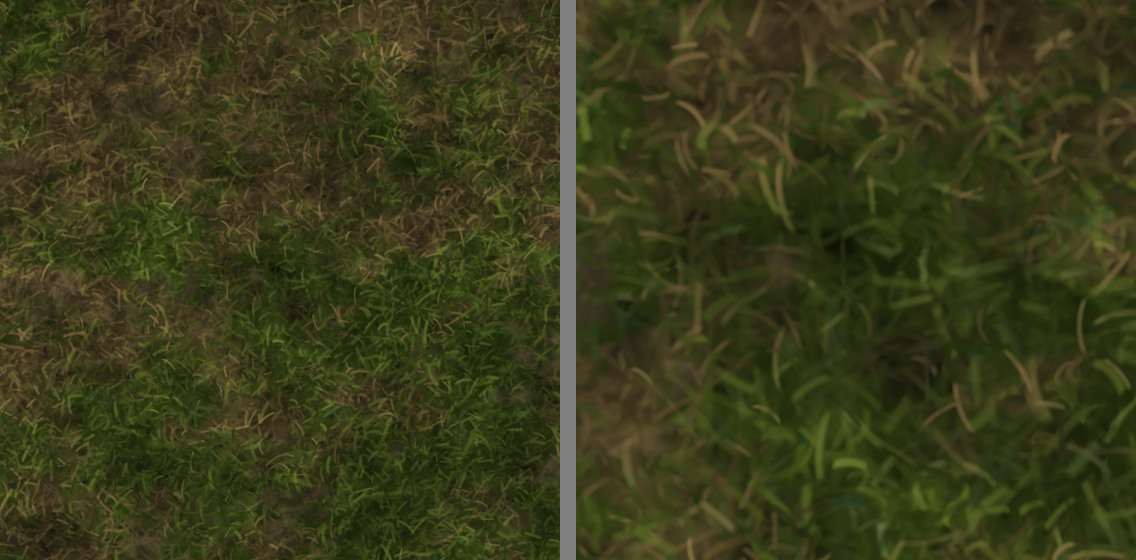
Left: the whole. Right: its middle third, enlarged.
Write a WebGL 1 fragment shader that draws this texture.

```glsl
precision highp float;
// Worn, shaded turf: short curved grass blades, green and dry, over dark soil.
// Soft cellular noise sets the dry and bare patches; layers of jittered cells
// each hold one tapered, bent blade.
uniform vec2 u_resolution;

float hash(vec2 p) {
  return fract(sin(dot(p, vec2(127.1, 311.7))) * 43758.55);
}

vec2 hash2(vec2 p) {
  return vec2(hash(p), hash(p + 57.3));
}

// Cellular noise: random cell values blended by closeness to their centres.
float softCells(vec2 p) {
  vec2 base = floor(p);
  float sum = 0.0;
  float total = 0.0;
  for (int j = -1; j <= 1; j++) {
    for (int i = -1; i <= 1; i++) {
      vec2 id = base + vec2(float(i), float(j));
      vec2 d = id + 0.15 + 0.7 * hash2(id) - p;
      float weight = exp(-4.0 * dot(d, d));
      sum += weight * hash(id + 19.7);
      total += weight;
    }
  }
  return sum / total;
}

float patches(vec2 p) {
  return 0.40 * softCells(p) + 0.33 * softCells(p * 2.3 + 7.0)
       + 0.27 * softCells(p * 5.1 + 13.0);
}

// Coverage of a bent blade centred on the origin, pointed at both ends.
float blade(vec2 d, float angle, float reach, float bend, float width) {
  float c = cos(angle);
  float s = sin(angle);
  vec2 q = vec2(c * d.x + s * d.y, c * d.y - s * d.x);
  float along = q.x / reach;
  float across = abs(q.y + bend * (along * along - 0.4));
  float taper = max(1.0 - along * along, 0.0);
  return smoothstep(width, 0.1 * width, across) * smoothstep(0.0, 0.6, taper);
}

vec3 bladeColor(float dry, float light, float cool) {
  vec3 green = mix(vec3(0.09, 0.135, 0.025), vec3(0.36, 0.41, 0.15), light);
  vec3 straw = mix(vec3(0.16, 0.13, 0.07), vec3(0.50, 0.41, 0.25), light);
  green += vec3(-0.02, 0.01, 0.06) * cool;
  return mix(green, straw, dry);
}

void main() {
  vec2 uv = gl_FragCoord.xy / u_resolution.y;

  // Broad patches, drier towards the upper left
  float dryness = patches(uv * vec2(5.0, 7.0) + 3.0) + 0.13 * (uv.y - uv.x);
  dryness = smoothstep(0.20, 0.78, dryness);
  float bare = smoothstep(0.58, 0.74, patches(uv * vec2(7.0, 9.0) + 31.0));
  float tufts = softCells(uv * 26.0 + 5.0);
  float shade = softCells(uv * 11.0 + 23.0);

  // Ground between the blades
  vec3 color = mix(vec3(0.14, 0.18, 0.045), vec3(0.23, 0.19, 0.115), dryness);
  color = mix(color, vec3(0.27, 0.22, 0.17), 0.8 * bare);
  color *= 0.55 + 0.8 * softCells(uv * 70.0);

  // Blades, from the shaded bottom layers up to the lit ones
  for (int layer = 0; layer < 12; layer++) {
    float n = float(layer);
    float height = n / 11.0;
    vec2 p = uv * (31.0 + mod(n * 7.0, 17.0)) + n * vec2(17.3, 9.1);
    vec2 base = floor(p);
    for (int j = -1; j <= 1; j++) {
      for (int i = -1; i <= 1; i++) {
        vec2 id = base + vec2(float(i), float(j));
        vec2 place = hash2(id + n * 3.7);
        vec2 shape = hash2(id + n * 5.3 + 101.0);
        vec2 tone = hash2(id + n * 2.9 + 211.0);
        float angle = 0.5 + 3.1 * (shape.x - 0.5);
        float cover = blade(p - id - place, angle, 0.35 + 0.5 * shape.y,
                            0.4 * (tone.x - 0.5), 0.11 + 0.10 * place.y);
        float light = tone.y * tone.y * (0.6 + 0.5 * height) + 0.10;
        float dry = smoothstep(-0.3, 0.3, dryness - place.y);
        float cool = smoothstep(0.75, 1.0, place.x);
        float opacity = (0.35 + 0.45 * tone.x) * (1.0 - 0.6 * bare);
        color = mix(color, bladeColor(dry, light, cool), cover * opacity);
      }
    }
  }

  // Tufts and hollows shade the whole
  color *= 0.64 + 0.42 * tufts + 0.38 * shade;
  gl_FragColor = vec4(color, 1.0);
}
```
